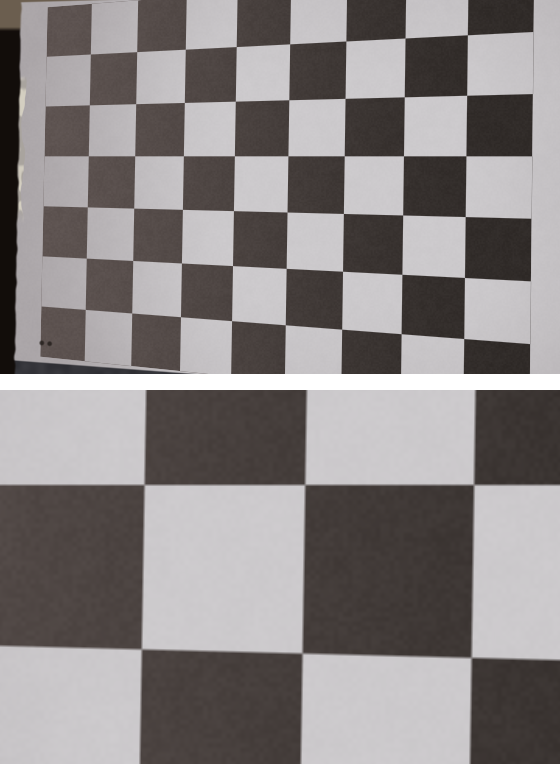
Top: the whole. Bottom: its middle third, enlarged.
This pattern is drawn by a WebGL 2 fragment shader. Its source:

```glsl
#version 300 es
precision highp float;
// A printed 9 by 7 checkerboard on a sheet of paper, seen at a slight angle.
uniform vec2 u_resolution;
out vec4 outColor;

float hash(vec2 p) {
  p = fract(p * vec2(0.1031, 0.1137));
  p += dot(p, p.yx + 33.33);
  return fract((p.x + p.y) * p.x * 43.7);
}

float noise(vec2 p) {
  vec2 i = floor(p), f = fract(p);
  f = f * f * (3.0 - 2.0 * f);
  return mix(mix(hash(i), hash(i + vec2(1, 0)), f.x),
             mix(hash(i + vec2(0, 1)), hash(i + vec2(1, 1)), f.x), f.y);
}

// Inverse perspective: canvas point to board cells, rows counted downward.
vec2 boardCell(vec2 p) {
  vec2 q = vec2(p.x - 0.119, 0.582 - p.y);
  vec2 size = vec2(0.1162, 0.1334);
  float taper = 0.0222, tilt = -0.00106;
  float across = size.x + taper * q.x;
  float lean = 0.0028 + tilt * q.x;
  float down = size.y - tilt * q.y;
  float det = across * down + lean * taper * q.y;
  return vec2(q.x * down + lean * q.y, size.x * q.y) / det;
}

// Ink coverage of the board, limited to its nine columns and seven rows.
float checkerInk(vec2 cell) {
  vec2 soft = max(fwidth(cell), vec2(0.018));
  vec2 wave = clamp(sin(3.14159265 * cell) / (3.14159265 * soft) * 2.0, -1.0, 1.0);
  vec2 inside = clamp((vec2(4.5, 3.5) - abs(cell - vec2(4.5, 0.5))) / soft + 0.5, 0.0, 1.0);
  return (0.5 - 0.5 * wave.x * wave.y) * inside.x * inside.y;
}

void main() {
  vec2 p = gl_FragCoord.xy / u_resolution * vec2(1.5, 1.0);
  float px = 1.0 / u_resolution.y;
  vec2 cell = boardCell(p);
  float grain = noise(p * 240.0) - 0.5;
  float mottle = noise(p * 45.0) - 0.5;

  // Paper, dimmer toward the left and the far corners
  float light = smoothstep(0.0, 0.65, p.x) - 0.3 * smoothstep(1.2, 1.6, p.x);
  light -= 0.25 * smoothstep(0.25, 0.6, abs(p.y - 0.5));
  vec3 paper = mix(vec3(0.67, 0.65, 0.66), vec3(0.8, 0.79, 0.8), clamp(light, 0.0, 1.0));
  paper += 0.012 * grain + 0.008 * mottle;

  // Ink, hazier at the left
  vec3 ink = mix(vec3(0.37, 0.33, 0.32), vec3(0.19, 0.17, 0.16), smoothstep(0.0, 1.4, p.x));
  ink += 0.025 * grain + 0.012 * mottle;
  vec3 color = mix(paper, ink, checkerInk(cell));

  // Two smudges in the lower left square
  for (int i = 0; i < 2; i++) {
    vec2 spot = vec2(0.112 + 0.021 * float(i), 0.083 - 0.002 * float(i));
    float blot = 1.0 - smoothstep(0.003, 0.009, length(p - spot));
    color = mix(color, vec3(0.13, 0.11, 0.1), 0.8 * blot);
  }

  // Glossy tape along the worn left edge
  float edge = 0.039 + 0.018 * p.y + 0.004 * (noise(vec2(3.0, p.y * 45.0)) - 0.5);
  float tapeSpan = smoothstep(0.4, 0.45, p.y) * (1.0 - smoothstep(0.78, 0.8, p.y));
  float tapeWidth = 0.008 + 0.018 * noise(vec2(8.0, p.y * 22.0));
  float tape = tapeSpan * (1.0 - smoothstep(tapeWidth - 0.004, tapeWidth, p.x - edge));
  float glint = smoothstep(0.45, 0.8, noise(p * vec2(110.0, 40.0)));
  color = mix(color, mix(vec3(0.66, 0.64, 0.61), vec3(0.87, 0.85, 0.78), glint), 0.8 * tape);

  // Table below, dark room at the left, pale wall above
  float tableLine = 0.036 - 0.075 * (p.x - 0.039);
  vec3 table = vec3(0.2, 0.2, 0.22) + 0.05 * mottle;
  color = mix(color, table, smoothstep(-px, px, tableLine - p.y));
  vec3 wall = vec3(0.42, 0.37, 0.31);
  float topLine = 0.994 + 0.027 * (p.x - 0.057);
  color = mix(color, wall, smoothstep(-px, px, p.y - topLine));
  vec3 room = mix(vec3(0.07, 0.05, 0.04), wall, smoothstep(0.915, 0.93, p.y));
  color = mix(color, room, smoothstep(-1.5 * px, 1.5 * px, edge - p.x));

  outColor = vec4(clamp(color, 0.0, 1.0), 1.0);
}
```
